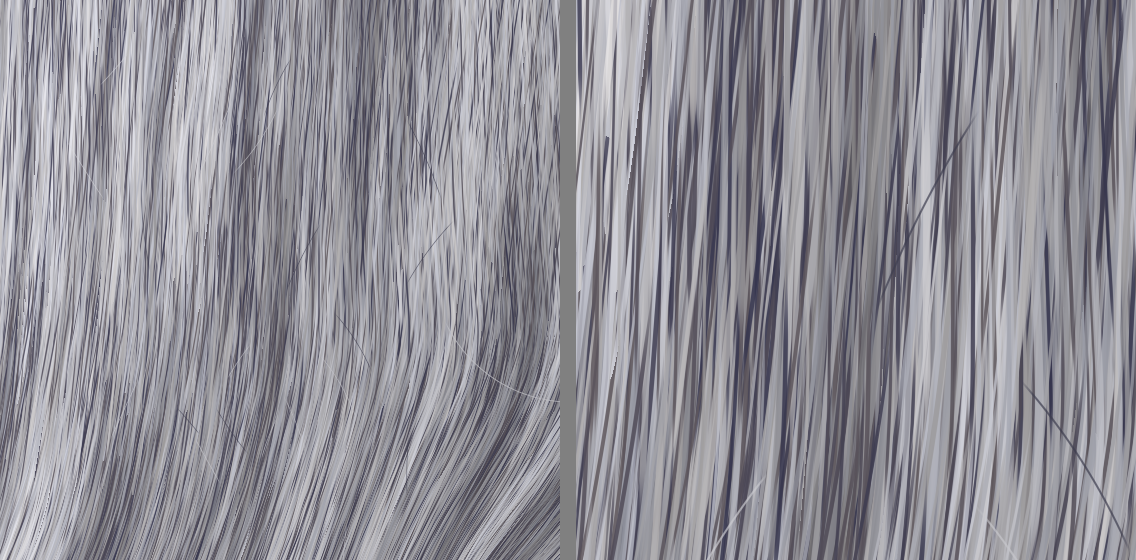
Left: the whole. Right: its middle third, enlarged.
A WebGL 2 fragment shader for this texture:

```glsl
#version 300 es
precision highp float;
uniform vec2 u_resolution;
out vec4 fragColor;

vec3 hash3(vec3 p) {
  p = fract(p * vec3(0.1031, 0.1030, 0.0973));
  p += dot(p, p.yxz + 33.33);
  return fract((p.xxy + p.yxx) * p.zyx);
}

float noise(vec2 p) {
  vec2 i = floor(p), f = fract(p);
  f = f * f * (3.0 - 2.0 * f);
  float a = hash3(vec3(i, 7.0)).x;
  float b = hash3(vec3(i + vec2(1, 0), 7.0)).x;
  float c = hash3(vec3(i + vec2(0, 1), 7.0)).x;
  float d = hash3(vec3(i + vec2(1, 1), 7.0)).x;
  return mix(mix(a, b, f.x), mix(c, d, f.x), f.y);
}

float line(float dist, float halfWidth, float px) {
  return 1.0 - smoothstep(halfWidth - 0.7 * px, halfWidth + 0.7 * px, dist);
}

// Position across the combed hair, sweeping sideways near the bottom
float across(vec2 p) {
  float low = max(0.0, 0.45 - p.y);
  float sweep = 0.38 + 0.95 * smoothstep(0.5, 1.1, p.x);
  float wave = 0.022 * noise(vec2(p.x * 6.0, p.y * 3.0) + 20.0);
  return p.x - 0.06 * p.y + low * low * sweep + wave;
}

void main() {
  vec2 p = gl_FragCoord.xy / u_resolution.y;
  float px = 1.0 / u_resolution.y;
  float u = across(p) + 1.0;

  // Broad locks and fine underlying fibres
  float lock = 0.55 * noise(vec2(u * 19.0, p.y * 1.7))
             + 0.45 * noise(vec2(u * 46.0, p.y * 2.6) + 50.0);
  lock = smoothstep(0.2, 0.8, lock);
  float fibre = noise(vec2(u * 170.0, p.y * 5.0));
  vec3 color = vec3(0.36, 0.35, 0.38) + 0.24 * lock + 0.16 * (fibre - 0.5);

  // Overlapping layers of tapered strands
  float messy = smoothstep(0.5, 1.0, p.x);
  for (int i = 0; i < 24; i++) {
    float layer = float(i) + 1.0;
    vec3 r = hash3(vec3(layer, 3.0, 11.0));
    float tilt = (r.x - 0.5) * (0.13 + 0.14 * messy);
    float cols = 48.0 + 50.0 * r.y;
    float x = (u + tilt * (p.y - 0.5) + layer * 0.137) * cols;
    float col = floor(x);
    float v = p.y * (2.0 + 4.5 * r.z) + 9.0 * hash3(vec3(col, layer, 5.0)).x;
    float row = floor(v), t = fract(v);
    vec3 h = hash3(vec3(col, row, layer));
    vec3 g = hash3(vec3(col, row, layer + 60.0));

    float center = 0.5 + (h.x - 0.5) * 0.45 + (h.y - 0.5) * 0.4 * (t - 0.5)
                 + (g.y - 0.5) * 0.4 * t * (1.0 - t);
    float taper = smoothstep(0.0, 0.2, t) * smoothstep(1.0, 0.7, t);
    bool dark = g.x < 0.42 - 0.24 * lock;
    float halfWidth = dark ? mix(0.0007, 0.0014, h.z) : mix(0.0008, 0.0026, h.z * h.z);
    float mask = line(abs(fract(x) - center) / cols, halfWidth * taper, px) * taper;

    vec3 shadow = mix(vec3(0.20, 0.20, 0.30), vec3(0.37, 0.34, 0.36), g.z);
    vec3 silver = vec3(0.46 + 0.21 * g.z + 0.21 * lock)
                + mix(vec3(0.01, 0.0, 0.0), vec3(-0.01, 0.0, 0.045), h.y);
    color = mix(color, dark ? shadow : silver, mask * (dark ? 0.85 : 0.75));
  }

  // Loose hairs crossing the locks
  for (int i = 0; i < 22; i++) {
    vec3 h = hash3(vec3(float(i), 17.0, 29.0));
    vec3 g = hash3(vec3(float(i), 41.0, 13.0));
    float angle = (g.x - 0.5) * 1.5;
    vec2 q = p - h.xy;
    q = vec2(cos(angle) * q.x - sin(angle) * q.y, sin(angle) * q.x + cos(angle) * q.y);
    float reach = 0.03 + 0.06 * h.z;
    float bend = (g.y - 0.5) * 3.0 * q.y * q.y;
    float mask = line(abs(q.x - bend), 0.0006, px) * smoothstep(reach, reach * 0.7, abs(q.y));
    color = mix(color, g.z < 0.4 ? vec3(0.24, 0.24, 0.31) : vec3(0.79, 0.79, 0.81), mask * 0.7);
  }

  // One long curled hair
  float curl = line(abs(length(p - vec2(1.02, 0.53)) - 0.248), 0.0008, px);
  curl *= smoothstep(0.78, 0.80, p.x) * smoothstep(0.43, 0.41, p.y);
  color = mix(color, vec3(0.80, 0.80, 0.82), curl * 0.8);

  // Soft light from the upper left
  color *= 1.07 - 0.13 * p.x + 0.05 * (p.y - 0.5);
  fragColor = vec4(clamp(color, 0.0, 1.0), 1.0);
}
```
